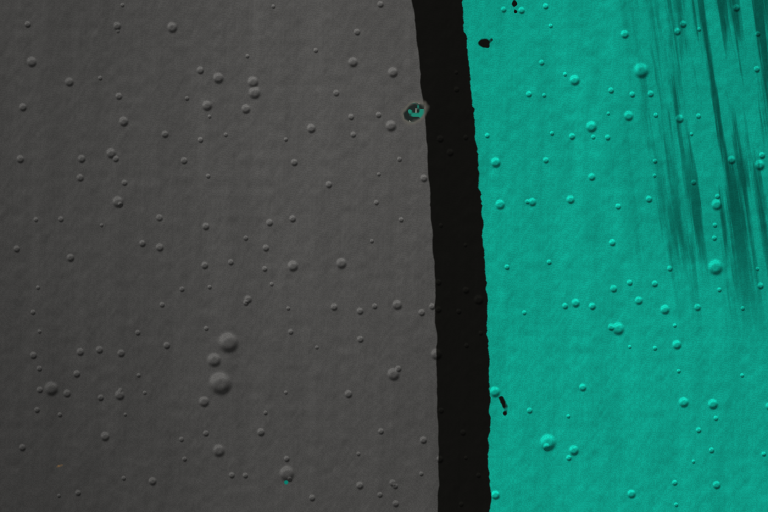
Reproduce this texture procedurally as a Shadertoy shader.

```glsl
const vec3 BLACK_PAINT = vec3(0.066, 0.065, 0.058);
const vec3 TEAL_PAINT = vec3(0.055, 0.6, 0.52);

float hash(vec2 p) {
    return fract(sin(dot(p, vec2(127.1, 311.7))) * 43758.5453);
}

float noise(vec2 p) {
    vec2 i = floor(p), f = fract(p);
    f = f * f * (3.0 - 2.0 * f);
    return mix(mix(hash(i), hash(i + vec2(1, 0)), f.x),
               mix(hash(i + vec2(0, 1)), hash(i + vec2(1, 1)), f.x), f.y);
}

float fbm(vec2 p) {
    float sum = 0.0, amp = 0.5;
    for (int i = 0; i < 4; i++) {
        sum += amp * noise(p);
        p = p * 2.03 + 17.3;
        amp *= 0.5;
    }
    return sum;
}

float dome(vec2 p, vec2 centre, float radius) {
    vec2 d = (p - centre) / radius;
    return radius * exp(-dot(d, d) * dot(d, d));
}

// One jittered bump in some of the cells of a grid
float scatteredBumps(vec2 p, float cells, float density, float radius) {
    vec2 id = floor(p * cells);
    vec2 jitter = 0.25 + 0.5 * vec2(hash(id + 3.1), hash(id + 8.7));
    float size = radius * mix(0.5, 1.0, hash(id + 5.3));
    return step(hash(id + cells), density) * dome(p, (id + jitter) / cells, size);
}

float largeBumps(vec2 p) {
    vec3 blobs[12] = vec3[12](
        vec3(0.446, 0.332, 0.016), vec3(0.430, 0.252, 0.018),
        vec3(0.418, 0.298, 0.011), vec3(0.497, 0.820, 0.010),
        vec3(0.768, 0.270, 0.010), vec3(0.560, 0.076, 0.012),
        vec3(0.100, 0.242, 0.011), vec3(0.427, 0.121, 0.010),
        vec3(1.252, 0.863, 0.012), vec3(1.397, 0.479, 0.012),
        vec3(1.070, 0.137, 0.013), vec3(1.207, 0.359, 0.010));
    float h = 0.0;
    for (int i = 0; i < 12; i++) h += dome(p, blobs[i].xy, blobs[i].z);
    return h;
}

float paintHeight(vec2 p) {
    float h = 0.0022 * noise(p * vec2(65.0, 9.0)) + 0.0018 * noise(p * 55.0);
    h += 0.0009 * noise(p * vec2(150.0, 90.0) + 31.0);
    h += scatteredBumps(p, 11.0, 0.45, 0.009);
    h += scatteredBumps(p + 0.37, 24.0, 0.22, 0.006);
    return h + 0.9 * largeBumps(p);
}

// Slope of the paint towards the light: positive where lit
float relief(vec2 p, vec2 toLight, float reach) {
    return (paintHeight(p) - paintHeight(p + toLight * reach)) / reach;
}

float ellipse(vec2 p, vec2 centre, vec2 radii, float angle) {
    float c = cos(angle), s = sin(angle);
    vec2 d = mat2(c, -s, s, c) * (p - centre);
    return (length(d / radii) - 1.0) * min(radii.x, radii.y);
}

float cover(float dist, float softness) {
    return 1.0 - smoothstep(-softness, softness, dist);
}

vec3 greyPaint(vec2 p) {
    float tone = 0.222 + 0.05 * smoothstep(0.0, 0.6, p.x) + 0.035 * smoothstep(0.0, 0.8, p.y);
    tone += 0.03 * (fbm(p * vec2(28.0, 4.0)) - 0.47);
    return tone * vec3(1.01, 1.0, 0.98);
}

vec3 tealPaint(vec2 p) {
    float wear = smoothstep(1.16, 1.42, p.x + 0.15 * (noise(p * 6.0) - 0.5))
               * smoothstep(0.28, 0.62, p.y);
    float streak = fbm(vec2(p.x * 65.0 + p.y * 9.0, p.y * 5.0));
    float shade = 1.0 + 0.16 * (fbm(p * vec2(30.0, 7.0)) - 0.47);
    shade -= wear * (0.06 + 0.42 * smoothstep(0.42, 0.7, streak));
    return TEAL_PAINT * shade;
}

void mainImage(out vec4 fragColor, in vec2 fragCoord) {
    vec2 p = fragCoord / iResolution.y;
    float aa = 1.0 / iResolution.y;

    // Curved borders with a ragged brush edge
    float bend = pow(clamp(p.y, 0.0, 1.0), 2.4);
    float ragged = 0.007 * (fbm(vec2(p.y * 35.0, 2.0)) - 0.47);
    float leftEdge = 0.856 - 0.051 * bend + ragged;
    float rightEdge = 0.957 - 0.057 * bend + 0.012 * (fbm(p * vec2(20.0, 55.0)) - 0.47);
    float inBlack = smoothstep(-aa, aa, p.x - leftEdge);
    float inTeal = smoothstep(-aa, aa, p.x - rightEdge);

    vec3 col = mix(greyPaint(p), BLACK_PAINT, inBlack);
    col = mix(col, tealPaint(p), inTeal);

    // Black flecks on the teal
    float rough = 0.009 * (noise(p * 130.0) - 0.5);
    float fleck = ellipse(p, vec2(0.947, 0.918), vec2(0.012, 0.009), 0.2);
    fleck = min(fleck, ellipse(p, vec2(0.984, 0.207), vec2(0.004, 0.018), 0.2));
    fleck = min(fleck, ellipse(p, vec2(1.004, 0.992), vec2(0.004, 0.014), 0.0));
    col = mix(col, BLACK_PAINT, cover(fleck + rough, aa));

    // Raking light over the relief
    float lit = relief(p, normalize(vec2(-0.35, 1.0)), 0.003);
    col *= 1.0 + 0.42 * clamp(lit, -1.2, 0.9);
    col *= 0.96 + 0.08 * hash(floor(p * 420.0));

    // Chip with a pale rim and older paint inside
    float chip = ellipse(p, vec2(0.809, 0.781), vec2(0.029, 0.020), 0.6) + 0.4 * rough;
    vec3 inner = mix(vec3(0.12, 0.15, 0.14), vec3(0.12, 0.5, 0.42),
                     smoothstep(0.4, 0.65, noise(p * 120.0)));
    inner = mix(inner, vec3(0.5, 0.52, 0.48), smoothstep(0.65, 0.85, noise(p * 160.0 + 9.0)));
    col = mix(col, vec3(0.38, 0.37, 0.34), 0.8 * cover(chip, 2.0 * aa));
    col = mix(col, inner, cover(chip + 0.005, 1.5 * aa));

    // Stray specks on the grey
    col = mix(col, TEAL_PAINT * 0.8, cover(length(p - vec2(0.559, 0.058)) - 0.004, aa));
    col = mix(col, vec3(0.45, 0.34, 0.22), cover(length(p - vec2(0.115, 0.090)) - 0.005 + rough, aa));

    fragColor = vec4(col, 1.0);
}
```
